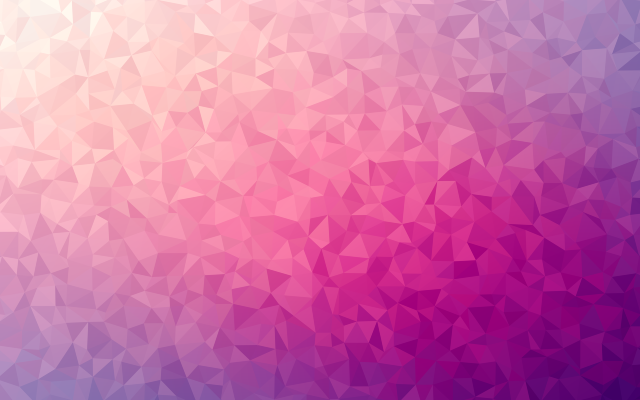
Reproduce this background procedurally as a WebGL 1 fragment shader.

```glsl
precision highp float;
uniform vec2 u_resolution;

const float ROWS = 22.0;

float hash(vec2 p) {
  return fract(sin(dot(p, vec2(127.1, 311.7))) * 43758.5453);
}

// Jittered grid vertex
vec2 vertex(vec2 id) {
  return id + 0.76 * (vec2(hash(id), hash(id + 57.3)) - 0.5);
}

// Diagonal ramp from cream to violet, cooled toward the two side corners
vec3 gradient(vec2 uv, float shift) {
  float t = clamp(0.5 * (uv.x + 1.0 - uv.y) + shift, 0.0, 1.0);
  float side = abs(uv.x + uv.y - 1.0);
  vec3 ramp = mix(vec3(1.0, 0.97, 0.94), vec3(1.0, 0.77, 0.76), clamp(t / 0.25, 0.0, 1.0));
  ramp = mix(ramp, vec3(0.96, 0.44, 0.63), clamp((t - 0.25) / 0.25, 0.0, 1.0));
  ramp = mix(ramp, vec3(0.84, 0.17, 0.55), clamp((t - 0.5) / 0.125, 0.0, 1.0));
  ramp = mix(ramp, vec3(0.64, 0.02, 0.50), clamp((t - 0.625) / 0.125, 0.0, 1.0));
  ramp = mix(ramp, vec3(0.27, 0.0, 0.42), clamp((t - 0.75) / 0.25, 0.0, 1.0));
  vec3 mauve = vec3(0.62, 0.50, 0.72) - (t - 0.5) * vec3(1.2, 0.5, 0.3);
  return mix(ramp, mauve, smoothstep(0.1, 1.0, abs(uv.x - 1.0 + uv.y)));
}

// Signed distance to an edge, positive on its left
float edge(vec2 p, vec2 a, vec2 b) {
  vec2 d = b - a;
  vec2 q = p - a;
  return (d.x * q.y - d.y * q.x) / max(length(d), 0.001);
}

// Facet colour premultiplied by its coverage, with coverage in alpha
vec4 facet(vec2 p, vec2 a, vec2 b, vec2 c, vec2 scale, float pixel) {
  float inside = min(edge(p, a, b), min(edge(p, b, c), edge(p, c, a)));
  float cover = smoothstep(-0.6 * pixel, 0.6 * pixel, inside);
  vec2 center = (a + b + c) / 3.0;
  float shade = hash(floor(center * 64.0)) - 0.5;
  float tint = hash(floor(center * 64.0) + 19.7) - 0.5;
  vec3 color = gradient(mix(p, center, 0.6) * scale, 0.09 * tint);
  color += shade * vec3(0.06, 0.09, 0.06);
  return vec4(clamp(color, 0.0, 1.0), 1.0) * cover;
}

void main() {
  float pixel = ROWS / u_resolution.y;
  vec2 p = gl_FragCoord.xy * pixel;
  vec2 scale = 1.0 / (u_resolution * pixel);
  vec2 cell = floor(p);

  // Faint smooth base fills any gap between facets
  vec4 sum = vec4(gradient(p * scale, 0.0), 1.0) * 0.001;

  // Split each nearby quad along its shorter diagonal
  for (int j = -1; j <= 1; j++) {
    for (int i = -1; i <= 1; i++) {
      vec2 id = cell + vec2(float(i), float(j));
      vec2 a = vertex(id);
      vec2 b = vertex(id + vec2(1.0, 0.0));
      vec2 c = vertex(id + vec2(1.0, 1.0));
      vec2 d = vertex(id + vec2(0.0, 1.0));
      if (distance(a, c) < distance(b, d)) {
        sum += facet(p, a, b, c, scale, pixel);
        sum += facet(p, a, c, d, scale, pixel);
      } else {
        sum += facet(p, a, b, d, scale, pixel);
        sum += facet(p, b, c, d, scale, pixel);
      }
    }
  }
  gl_FragColor = vec4(sum.rgb / sum.a, 1.0);
}
```
